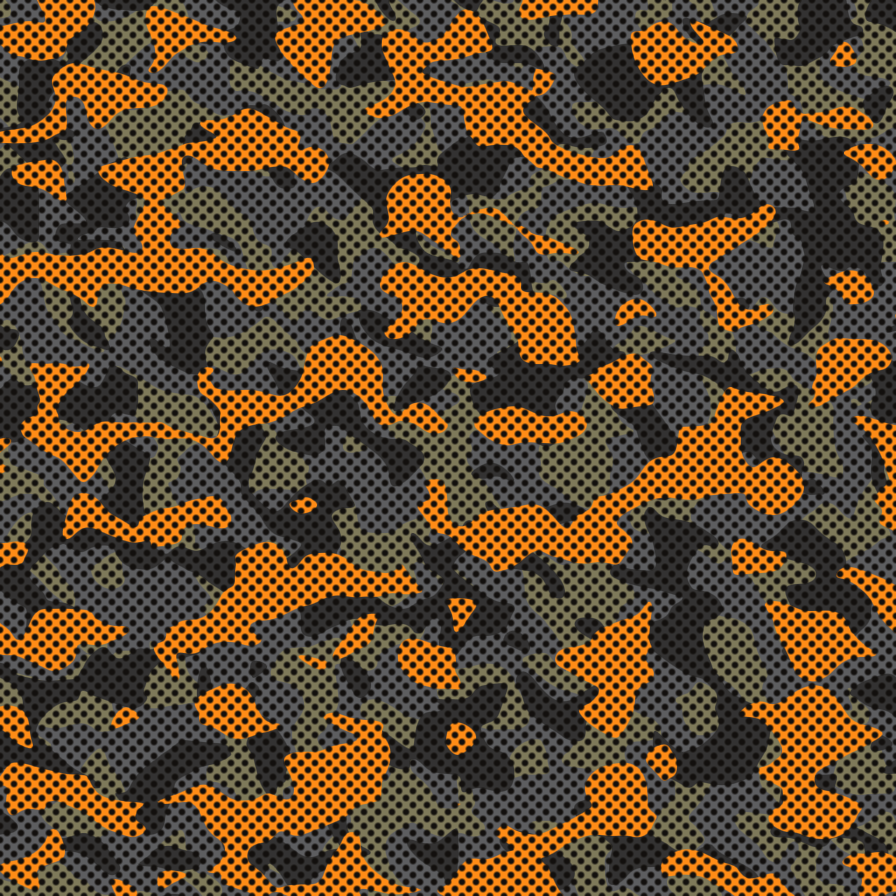
A Shadertoy shader for this pattern:

```glsl
// Orange, olive and grey camouflage under a diagonal mesh of dark round holes.

const vec3 GREY     = vec3(0.365, 0.368, 0.378);
const vec3 OLIVE    = vec3(0.495, 0.475, 0.352);
const vec3 CHARCOAL = vec3(0.200, 0.197, 0.195);
const vec3 ORANGE   = vec3(1.000, 0.550, 0.085);
const vec3 HOLE     = vec3(0.070, 0.060, 0.050);

// Blob frequency per canvas height, across and up
const vec2 OLIVE_FREQ    = vec2(12.5, 14.5);
const vec2 CHARCOAL_FREQ = vec2(12.5, 15.0);
const vec2 ORANGE_FREQ   = vec2(9.5, 15.0);

// Fall of each layer's long axis towards the right
const float OLIVE_SLANT    = 0.25;
const float CHARCOAL_SLANT = 0.25;
const float ORANGE_SLANT   = 0.05;

// Noise level above which each layer covers the ones below
const float OLIVE_LEVEL    = 0.070;
const float CHARCOAL_LEVEL = 0.120;
const float ORANGE_LEVEL   = 0.130;

const float WARP_FREQ   = 14.0;
const float WARP_AMOUNT = 0.038;
const float DETAIL      = 0.38;   // weight of the finer octave

const float HOLE_COLUMNS  = 64.0;
const float HOLE_RADIUS   = 0.230;  // in column spacings
const float HOLE_SOFTNESS = 0.0016; // half width of the rim, canvas units
const float TAU           = 6.2831853;

// Integer hash giving a unit gradient for a lattice corner
vec2 gradient(vec2 corner) {
    uvec2 q = uvec2(ivec2(corner) + 4096);
    uint h = q.x * 1597334677u ^ q.y * 3812015801u;
    h = (h ^ (h >> 15)) * 2246822519u;
    h = (h ^ (h >> 13)) * 3266489917u;
    h ^= h >> 16;
    float angle = TAU * float(h & 65535u) / 65536.0;
    return vec2(cos(angle), sin(angle));
}

float gradientNoise(vec2 p) {
    vec2 cell = floor(p), f = p - cell;
    vec2 w = f * f * f * (f * (f * 6.0 - 15.0) + 10.0);
    vec2 e = vec2(1.0, 0.0);
    float a = dot(gradient(cell), f);
    float b = dot(gradient(cell + e.xy), f - e.xy);
    float c = dot(gradient(cell + e.yx), f - e.yx);
    float d = dot(gradient(cell + e.xx), f - e.xx);
    return mix(mix(a, b, w.x), mix(c, d, w.x), w.y);
}

// Coverage of one camouflage layer: warped noise cut at a level
float blobs(vec2 uv, vec2 freq, float slant, float level, float seed) {
    vec2 q = uv * WARP_FREQ + seed;
    vec2 warp = vec2(gradientNoise(q), gradientNoise(q + 37.3));
    vec2 p = uv + WARP_AMOUNT * warp;
    p = vec2(p.x, p.y + slant * p.x) * freq + seed * 1.7;
    float n = gradientNoise(p) + DETAIL * gradientNoise(p * 1.93 + 11.4);
    float edge = max(fwidth(n), 1e-4) * 0.7;
    return smoothstep(-edge, edge, n - level);
}

// Coverage of the hole mesh: nearest centre of two interleaved square grids
float holes(vec2 uv, float pixel) {
    vec2 p = uv * HOLE_COLUMNS;
    vec2 a = fract(p) - 0.5;
    vec2 b = fract(p + 0.5) - 0.5;
    float dist = sqrt(min(dot(a, a), dot(b, b))) - HOLE_RADIUS;
    float edge = max(0.6 * pixel, HOLE_SOFTNESS) * HOLE_COLUMNS;
    return 1.0 - smoothstep(-edge, edge, dist);
}

void mainImage(out vec4 fragColor, in vec2 fragCoord) {
    float pixel = 1.0 / iResolution.y;
    vec2 uv = fragCoord * pixel;

    // Camouflage layers, bottom to top
    vec3 color = GREY;
    color = mix(color, OLIVE, blobs(uv, OLIVE_FREQ, OLIVE_SLANT, OLIVE_LEVEL, 13.7));
    color = mix(color, CHARCOAL, blobs(uv, CHARCOAL_FREQ, CHARCOAL_SLANT, CHARCOAL_LEVEL, 71.2));
    color = mix(color, ORANGE, blobs(uv, ORANGE_FREQ, ORANGE_SLANT, ORANGE_LEVEL, 142.9));

    // Mesh over everything
    color = mix(color, HOLE, holes(uv, pixel));
    fragColor = vec4(color, 1.0);
}
```
